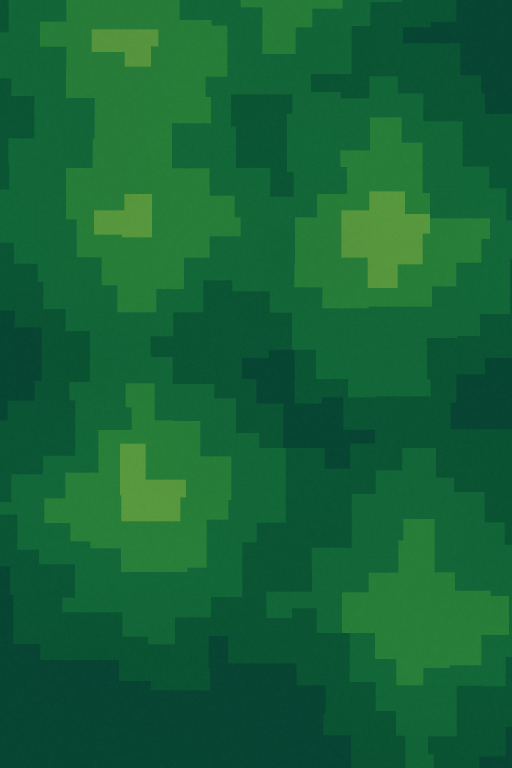
This pattern is drawn by a Shadertoy shader. Its source:

```glsl
float hash(vec2 p) {
    vec3 q = fract(vec3(p.xyx) * 0.1031);
    q += dot(q, q.yzx + 33.33);
    return fract((q.x + q.y) * q.z);
}

float valueNoise(vec2 p) {
    vec2 i = floor(p), f = fract(p);
    f = f * f * (3.0 - 2.0 * f);
    return mix(mix(hash(i), hash(i + vec2(1, 0)), f.x),
               mix(hash(i + vec2(0, 1)), hash(i + vec2(1, 1)), f.x), f.y);
}

// Position of the dividing line inside a lattice cell
float split(vec2 cell) {
    return mix(0.22, 0.78, hash(cell + 71.0));
}

// Lattice of interlocking rectangles: vertical dividers in even cells,
// horizontal ones in odd cells, each running on until it meets another
vec2 blockId(vec2 p) {
    vec2 cell = floor(p), f = fract(p), side;
    if (mod(cell.x + cell.y, 2.0) < 0.5) {
        side.x = step(split(cell), f.x);
        side.y = step(split(cell + vec2(2.0 * side.x - 1.0, 0.0)), f.y);
    } else {
        side.y = step(split(cell), f.y);
        side.x = step(split(cell + vec2(0.0, 2.0 * side.y - 1.0)), f.x);
    }
    return cell + side;
}

float diamond(vec2 p) {
    return abs(p.x) + abs(p.y);
}

// Distance to the nearest clump; two columns that spread out downwards
float clumpDistance(vec2 p) {
    float nearest = 9.0;
    for (int k = 0; k < 3; k++) {
        float n = float(k);
        vec2 left = vec2(0.255 + 0.01 * n, 1.412 - n * (0.2 + 0.122 * n));
        vec2 right = vec2(0.557 + n * (0.274 - 0.07 * n), 1.607 - n * (0.481 + 0.085 * n));
        nearest = min(nearest, min(diamond(p - left), diamond(p - right)));
    }
    return nearest;
}

vec3 foliage(vec2 p) {
    vec2 blockSize = vec2(0.054, 0.046);
    vec2 id = blockId(p / blockSize);
    vec2 q = id * blockSize;

    // Clumps fray outwards and sink into shade near the bottom
    float d = clumpDistance(q);
    d += (0.06 + 0.25 * d) * (valueNoise(q * 8.0 + 3.0) - 0.5);
    d += 0.03 * (hash(id + 13.0) - 0.5);
    d += 0.06 * (1.0 - smoothstep(0.1, 0.45, q.y));

    // Flat tones from deep shade to sunlit core
    vec3 colour = vec3(0.03, 0.27, 0.20);
    colour = mix(colour, vec3(0.04, 0.33, 0.20), step(d, 0.465));
    colour = mix(colour, vec3(0.07, 0.40, 0.22), step(d, 0.335));
    colour = mix(colour, vec3(0.15, 0.49, 0.22), step(d, 0.193));
    return mix(colour, vec3(0.34, 0.59, 0.24), step(d, 0.077));
}

void mainImage(out vec4 fragColor, in vec2 fragCoord) {
    vec2 p = fragCoord / iResolution.x;

    // Supersample to smooth the block edges
    vec3 colour = vec3(0.0);
    for (int i = 0; i < 9; i++) {
        vec2 offset = (vec2(i % 3, i / 3) - 1.0) / 3.0;
        colour += foliage(p + offset / iResolution.x) / 9.0;
    }

    // Faint uneven shading and fine grain
    colour *= 1.0 + 0.04 * (valueNoise(p * 5.0 + 40.0) - 0.5);
    colour += 0.012 * (valueNoise(p * 300.0) - 0.5);
    fragColor = vec4(colour, 1.0);
}
```
